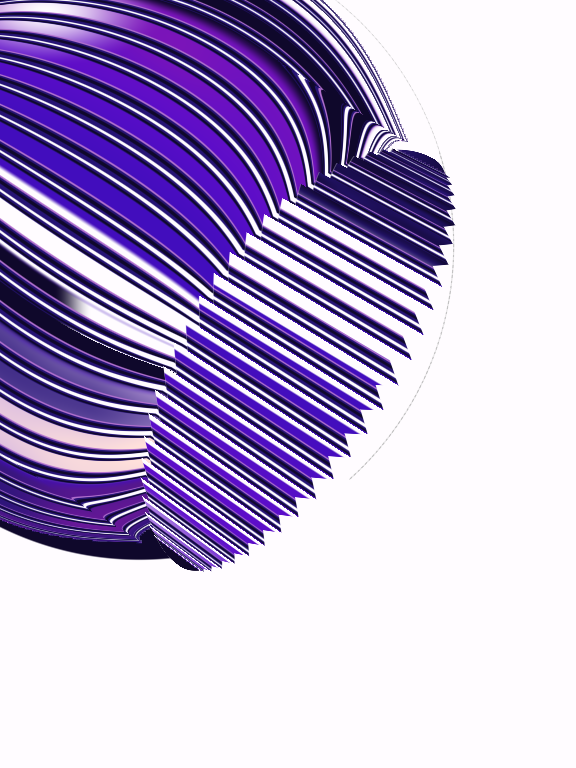
Give the GLSL for this background, as a Shadertoy shader.

```glsl
// A ribbed violet glass half-ball with a fanned, saw-toothed cut face on white.

// Lengths are in canvas heights; AXIS runs along the cut, NORMAL points out of it.
const vec2 CUT_CENTER = vec2(0.401, 0.527);
const vec2 AXIS = vec2(-0.529, -0.849);
const vec2 NORMAL = vec2(0.849, -0.529);
const vec2 BALL_CENTER = vec2(-0.014, -0.267);  // in (AXIS, NORMAL) coordinates
const float BALL_RADIUS = 0.409;
const float CUT_LENGTH = 0.3125;
const float SEAM_DEPTH = 0.156;
const float RIM_DEPTH = 0.116;
const float FAN_START = 0.289;
const float RIB_ANGLE = 0.121;
const float TOOTH = 0.026;
const float SEAM_TOOTH = 0.022;
const float BEND_LENGTH = 0.09;

const vec3 WHITE = vec3(1.0, 0.99, 1.0);
const vec3 VIOLET = vec3(0.36, 0.05, 0.79);
const vec3 BLUE = vec3(0.26, 0.05, 0.74);
const vec3 MAGENTA = vec3(0.56, 0.10, 0.68);
const vec3 NAVY = vec3(0.15, 0.08, 0.46);
const vec3 INK = vec3(0.06, 0.03, 0.17);
const vec3 LILAC = vec3(0.78, 0.66, 0.89);
const vec3 PEACH = vec3(0.98, 0.86, 0.86);

float hash(vec2 p) {
    return fract(sin(dot(p, vec2(127.1, 311.7))) * 43758.5453);
}

float noise(vec2 p) {
    vec2 i = floor(p), f = fract(p);
    f = f * f * (3.0 - 2.0 * f);
    return mix(mix(hash(i), hash(i + vec2(1, 0)), f.x),
               mix(hash(i + vec2(0, 1)), hash(i + vec2(1, 1)), f.x), f.y);
}

// Soft interval from lo to hi with edge width w
float band(float x, float lo, float hi, float w) {
    return smoothstep(lo - w, lo + w, x) - smoothstep(hi - w, hi + w, x);
}

float ribIndex(float q) {
    return asin(clamp(q, -0.999, 0.999)) / RIB_ANGLE;
}

// Reflections seen in the broad part of the ball's ribs
vec3 ballFill(float k, vec2 p) {
    float sheen = noise(vec2(k * 0.6, p.x * 9.0));
    vec3 c = mix(BLUE, VIOLET, smoothstep(-1.0, -4.0, k));
    c = mix(c, MAGENTA, smoothstep(-3.0, -6.5, k) * (0.35 + 0.5 * sheen));
    c = mix(c, WHITE, smoothstep(0.16, 0.0, length((p - vec2(0.06, 0.985)) * vec2(1.0, 2.2))));
    c = mix(c, INK, band(k, -9.4, -6.8, 0.25));
    c = mix(c, WHITE, smoothstep(-9.2, -9.8, k));
    c = mix(c, WHITE, band(k, 0.2, 2.1, 0.08));
    c = mix(c, mix(INK, WHITE, smoothstep(0.07, 0.12, p.x) * step(k, 3.0)), band(k, 2.1, 4.0, 0.08));
    c = mix(c, mix(NAVY, LILAC, sheen), band(k, 4.0, 5.8, 0.2));
    c = mix(c, mix(LILAC, PEACH, sheen * 1.3), band(k, 5.8, 7.9, 0.15));
    return mix(c, mix(NAVY, MAGENTA, sheen * 0.7), smoothstep(7.8, 8.3, k));
}

// Reflections seen in the broad part of the cut face's ribs
vec3 cutFill(float k, float f, float across) {
    vec3 c = mix(BLUE, VIOLET, smoothstep(1.0, 6.0, k));
    float gleam = mix(0.46, 0.13, smoothstep(-2.5, 1.0, k)) + 0.08 * (1.0 - across);
    c = mix(c, WHITE, smoothstep(gleam + 0.04, gleam - 0.04, f));
    c = mix(c, mix(INK, NAVY, noise(vec2(k * 3.0, across * 3.0))), smoothstep(-5.0, -5.8, k));
    return mix(c, WHITE, 0.7 * smoothstep(8.0, 9.5, k) * (1.0 - across));
}

// Dark grooves, bright line and tinted edge repeated on each rib
vec3 addGrooves(vec3 c, float k, float w, float shine) {
    float f = fract(k), shift = 0.08 * (hash(vec2(floor(k), 3.0)) - 0.5);
    float start = 0.50 + shift;
    c = mix(c, mix(MAGENTA, LILAC, 0.6), band(f, start - 0.05, start + 0.02, w));
    c = mix(c, NAVY, band(f, start, 0.97, w));
    c = mix(c, INK, band(f, start + 0.06, start + 0.16, w));
    c = mix(c, WHITE, band(f, 0.76 - 0.10 * shine, 0.82 + 0.05 * shine, w));
    return mix(c, INK, band(f, 0.89, 0.95, w));
}

void mainImage(out vec4 fragColor, in vec2 fragCoord) {
    float px = 1.0 / iResolution.y;
    vec2 p = fragCoord * px;
    vec2 q = vec2(dot(p - CUT_CENTER, AXIS), dot(p - CUT_CENTER, NORMAL));

    // Cut face: ribs fan from the curved seam to the toothed rim
    float arch = sqrt(max(0.0, 1.0 - q.x * q.x / (CUT_LENGTH * CUT_LENGTH)));
    float across = clamp((q.y + SEAM_DEPTH) / (SEAM_DEPTH + RIM_DEPTH), 0.0, 1.0);
    float cutK = ribIndex(q.x / mix(FAN_START, CUT_LENGTH, across));
    float cutF = fract(cutK);
    float seam = -SEAM_DEPTH * arch + SEAM_TOOTH * (cutF - 0.5) * arch;
    float notch = min(cutF / 0.4, (1.0 - cutF) / 0.6);
    float rim = RIM_DEPTH * arch - TOOTH * notch * arch;

    // Ball: ribs leave the seam and bend into meridians
    vec2 r = q - BALL_CENTER;
    float depth = max(0.0, -SEAM_DEPTH * arch - q.y);
    float bend = 1.0 - exp(-depth / BEND_LENGTH);
    float width = sqrt(max(0.001, BALL_RADIUS * BALL_RADIUS - r.y * r.y));
    float ballK = ribIndex((q.x - BALL_CENTER.x * bend) / mix(FAN_START, width, bend));

    float cutW = clamp(fwidth(cutK) * 0.6, 0.005, 0.2);
    float ballW = clamp(fwidth(ballK) * 0.6, 0.005, 0.2);
    vec3 cut = addGrooves(cutFill(cutK, cutF, across), cutK, cutW, 0.3);
    vec3 ball = addGrooves(ballFill(ballK, p), ballK, ballW, exp(-depth / 0.1));

    // Layers: white ground, faint dotted outline, ball, cut face
    float edge = length(r) - BALL_RADIUS;
    float dots = step(0.5, fract(atan(r.y, r.x) * 60.0));
    float outline = smoothstep(1.2 * px, 0.0, abs(edge)) * step(q.x, 0.1);
    vec3 color = mix(WHITE, vec3(0.6), outline * (0.25 + 0.35 * dots));
    float pastSeam = smoothstep(-px, px, q.y - seam);
    color = mix(color, ball, smoothstep(px, -px, edge) * (1.0 - pastSeam));
    float onCut = pastSeam * smoothstep(px, -px, q.y - rim) * step(abs(q.x), CUT_LENGTH);
    fragColor = vec4(mix(color, cut, onCut), 1.0);
}
```
